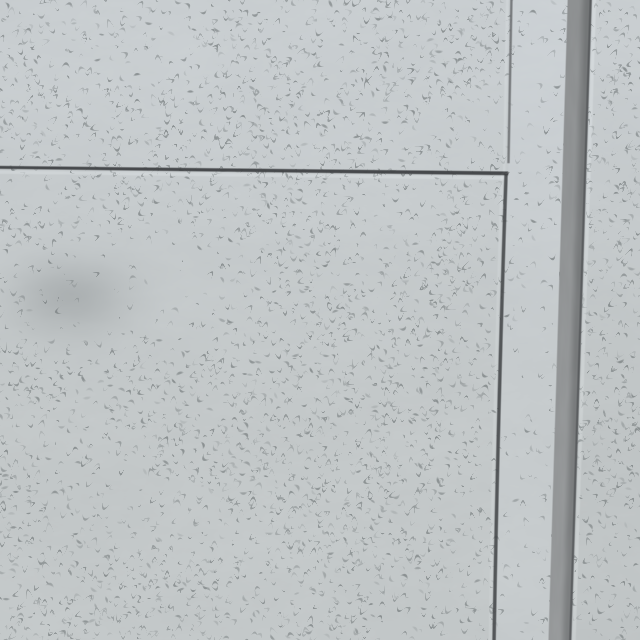
Give the GLSL for this texture, as a three.js fragment shader.

```glsl
// Pale speckled stone panels divided by thin dark seams and a wide grey groove.
#define PANEL_COLOR vec3(0.765, 0.784, 0.788)
#define COOL_LIGHT vec3(0.022, 0.023, 0.030)
#define SPECK_COLOR vec3(0.46, 0.485, 0.49)
#define SEAM_COLOR vec3(0.25, 0.26, 0.27)
#define GROOVE_COLOR vec3(0.555, 0.565, 0.570)
#define EDGE_SOFT 0.0016
#define SPECK_LENGTH 0.0052
#define SPECK_WIDTH 0.0021
#define SPECK_AMOUNT 0.42
#define SMUDGE_CENTER vec2(0.112, 0.538)

varying vec2 vUv;

float hash(vec2 p) {
  vec3 q = fract(vec3(p.xyx) * 0.1031);
  q += dot(q, q.yzx + 33.33);
  return fract((q.x + q.y) * q.z);
}

vec2 hash2(vec2 p) {
  return vec2(hash(p), hash(p + 71.7));
}

vec2 rotate(vec2 p, float a) {
  float c = cos(a), s = sin(a);
  return vec2(c * p.x + s * p.y, c * p.y - s * p.x);
}

// Layered sines: slow drift of tone and density, about -1 to 1.
float drift(vec2 p) {
  float sum = 0.0, gain = 0.5;
  for (int i = 0; i < 4; i++) {
    sum += gain * sin(p.x + 1.7 * sin(p.y * 0.8)) * cos(p.y + sin(p.x * 0.7));
    p = rotate(p, 0.9) * 1.9 + 2.3;
    gain *= 0.55;
  }
  return sum;
}

// Cellular flecks: one bent, tilted ellipse in some cells of a turned grid.
float flecks(vec2 p, float cells, float turn, float seed, float amount) {
  vec2 g = rotate(p, turn) * cells;
  vec2 id = floor(g) + seed;
  vec2 center = 0.28 + 0.44 * hash2(id);
  vec2 d = rotate((fract(g) - center) / cells, -turn);
  float tilt = -0.45 + 1.7 * (hash(id + 5.3) - 0.5);
  float size = mix(0.5, 1.15, hash(id + 9.1));
  d = rotate(d, tilt);
  d.y += 28.0 * (hash(id + 3.7) - 0.5) * d.x * d.x / SPECK_LENGTH * 0.2;
  float r = length(d / (size * vec2(SPECK_LENGTH, SPECK_WIDTH)));
  float shown = step(hash(id + 17.9), amount);
  return shown * mix(0.2, 0.9, hash(id + 23.1)) * (1.0 - smoothstep(0.35, 1.35, r));
}

// Soft-edged band of given half width around a signed distance.
float band(float d, float halfWidth) {
  return 1.0 - smoothstep(halfWidth - EDGE_SOFT, halfWidth + EDGE_SOFT, abs(d));
}

float after(float d) {
  return smoothstep(-EDGE_SOFT, EDGE_SOFT, d);
}

void main() {
  vec2 uv = vUv;

  // Seam and groove positions, slightly skewed.
  float seamY = 0.7385 - 0.0118 * uv.x;
  float upperX = 0.7945 + 0.018 * (uv.y - 0.745);
  float lowerX = 0.772 + 0.017 * uv.y + 0.012 * uv.y * uv.y;
  float grooveLeft = 0.857 + 0.030 * uv.y;
  float grooveRight = 0.892 + 0.032 * uv.y;
  float above = after(uv.y - seamY);
  float seamX = mix(lowerX, upperX, above);
  float rightPanel = after(uv.x - grooveRight);

  // Panel tone.
  vec3 color = PANEL_COLOR;
  color += COOL_LIGHT * smoothstep(0.3, 1.0, uv.y);
  color += COOL_LIGHT * 0.5 * after(uv.x - seamX) * (1.0 - rightPanel);
  color -= 0.016 * rightPanel * (1.0 - uv.y);
  color += 0.009 * drift(uv * vec2(7.0, 13.0)) + 0.005 * drift(uv * vec2(45.0, 95.0));

  // Smudge.
  vec2 s = (uv - SMUDGE_CENTER) / vec2(0.085, 0.055);
  float smudge = exp(-dot(s, s));
  color -= 0.095 * smudge;

  // Flecks, sparser on the strip and in a band beside the smudge.
  vec2 blur = (uv - vec2(0.16, 0.54)) / vec2(0.24, 0.09);
  float amount = SPECK_AMOUNT * (1.0 + 0.9 * drift(uv * 11.0 + 4.0));
  amount *= 1.0 - 0.92 * exp(-dot(blur, blur));
  amount *= 1.0 - 0.55 * after(uv.x - seamX) * (1.0 - rightPanel);
  float speck = 0.0;
  for (int i = 0; i < 4; i++) {
    float k = float(i);
    speck = max(speck, flecks(uv, 42.0 + 7.0 * k, 0.4 + 0.7 * k, 131.0 + 97.0 * k, amount));
  }
  color = mix(color, SPECK_COLOR, speck * 0.8);

  // Horizontal seam with a pale lower lip.
  float leftSide = 1.0 - after(uv.x - 0.794);
  float dy = uv.y - seamY;
  color += 0.035 * leftSide * band(dy + 0.0075, 0.0025);
  color = mix(color, SEAM_COLOR, leftSide * band(dy, mix(0.0023, 0.0031, uv.x)) * 0.95);

  // Vertical seam: faint above the joint, deeper below.
  float dx = uv.x - seamX;
  color += 0.025 * band(dx + 0.0065, 0.002);
  float joint = 1.0 - band(uv.y - 0.738, 0.007);
  color = mix(color, SEAM_COLOR + 0.17 * above, joint * band(dx, mix(0.0027, 0.0019, above)) * 0.85);

  // Groove, shaded toward its right wall, with a bright outer edge.
  float inGroove = after(uv.x - grooveLeft) * (1.0 - rightPanel);
  float across = (uv.x - grooveLeft) / (grooveRight - grooveLeft);
  vec3 groove = GROOVE_COLOR + 0.035 * (1.0 - uv.y) - 0.10 * smoothstep(0.45, 0.85, across);
  groove += 0.012 * drift(uv * vec2(160.0, 28.0));
  color = mix(color, groove, inGroove);
  color = mix(color, SEAM_COLOR + 0.06, 0.75 * band(uv.x - grooveRight + 0.001, 0.0018));
  color += 0.04 * band(uv.x - grooveRight - 0.005, 0.0025);

  gl_FragColor = vec4(color, 1.0);
}
```
